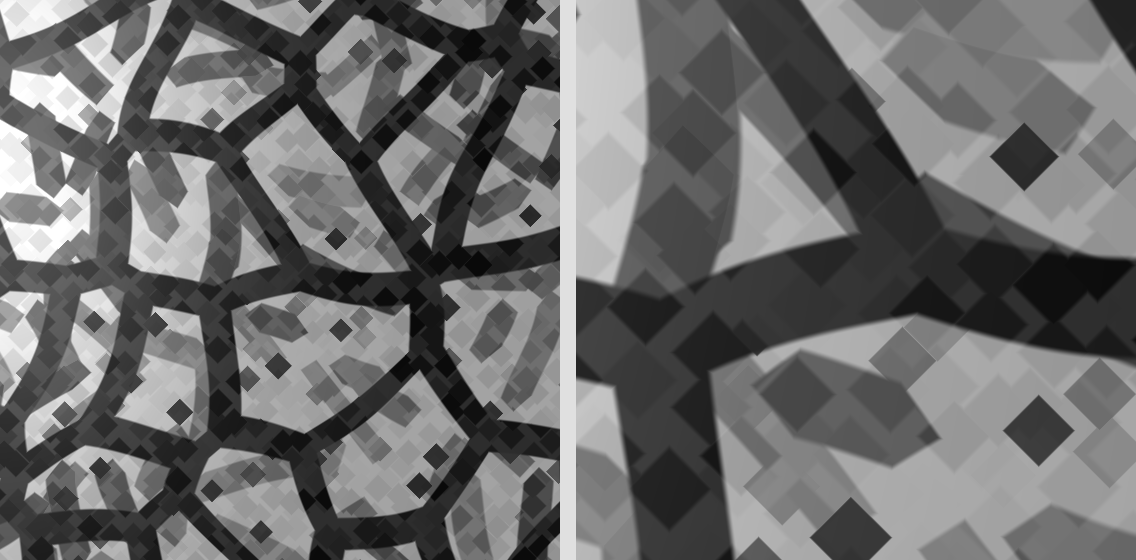
Left, the full canvas; right, a detail of the centre.
Give the GLSL for this pattern, as a WebGL 1 fragment shader.

```glsl
precision highp float;
// Greyscale web of thick dark strokes over a pale ground that glows at the left.
// All shapes grow by a diamond (|x|+|y|) brush: Voronoi borders make the web,
// scattered segments the branches, and jittered diamonds the grains and tone steps.

uniform vec2 u_resolution;

#define WEB_SCALE 4.0
#define WEB_RADIUS 0.029
#define BRANCH_CELL 0.11
#define BRANCH_RADIUS 0.027
#define BRANCH_SHARE 0.72
#define GRAIN_CELL 0.058
#define GRAIN_RADIUS 0.025
#define STEP_CELL 0.035
#define SOFTNESS 0.0025
#define GROUND_TONE 0.64
#define WEB_TONE 0.035

vec2 hash2(vec2 p) {
  vec2 q = vec2(dot(p, vec2(127.1, 311.7)), dot(p, vec2(269.5, 183.3)));
  return fract(sin(q) * 43758.55);
}

float diamondLength(vec2 v) {
  return abs(v.x) + abs(v.y);
}

// Coverage of a shape grown to the given radius, with a soft edge
float cover(float dist, float radius) {
  return 1.0 - smoothstep(radius - SOFTNESS, radius + SOFTNESS, dist);
}

// Layered sines bend the straight strokes
vec2 bend(vec2 p) {
  vec2 wide = sin(p.yx * vec2(9.0, 8.0) + vec2(0.7, 2.1));
  vec2 fine = sin(p.yx * vec2(19.0, 17.0) + p * 5.0 + vec2(4.0, 1.3));
  return p + 0.024 * wide + 0.007 * fine;
}

// Lowest random value among the jittered diamonds over p; 1 where none lies
float diamondField(vec2 p, float cell, float radius, float seed) {
  vec2 id = floor(p / cell);
  float lowest = 1.0;
  for (int j = -1; j <= 1; j++) {
    for (int i = -1; i <= 1; i++) {
      vec2 g = id + vec2(float(i), float(j));
      vec2 centre = (g + hash2(g + seed)) * cell;
      vec2 rnd = hash2(g + seed + 41.3);
      float mask = cover(diamondLength(p - centre), radius * (0.85 + 0.2 * rnd.y));
      lowest = min(lowest, mix(1.0, rnd.x, mask));
    }
  }
  return lowest;
}

// Diamond distance to the nearest Voronoi border
float webDistance(vec2 p) {
  p *= WEB_SCALE;
  vec2 id = floor(p);
  vec2 nearest = vec2(8.0);
  for (int j = -1; j <= 1; j++) {
    for (int i = -1; i <= 1; i++) {
      vec2 g = id + vec2(float(i), float(j));
      vec2 toSite = g + hash2(g + 7.0) - p;
      if (dot(toSite, toSite) < dot(nearest, nearest)) nearest = toSite;
    }
  }
  float border = 8.0;
  for (int j = -2; j <= 2; j++) {
    for (int i = -2; i <= 2; i++) {
      vec2 g = id + vec2(float(i), float(j));
      vec2 toSite = g + hash2(g + 7.0) - p;
      vec2 across = toSite - nearest;
      if (dot(across, across) > 0.0001) {
        float along = dot(0.5 * (nearest + toSite), across);
        border = min(border, along / max(abs(across.x), abs(across.y)));
      }
    }
  }
  return border / WEB_SCALE;
}

// Darkens the ground by scattered segments, each with a tone of its own
float addBranches(float tone, vec2 p, float lift) {
  vec2 id = floor(p / BRANCH_CELL);
  for (int j = -1; j <= 1; j++) {
    for (int i = -1; i <= 1; i++) {
      vec2 g = id + vec2(float(i), float(j));
      vec2 rnd = hash2(g + 23.7);
      vec2 look = hash2(g + 91.1);
      vec2 q = p - (g + 0.1 + 0.8 * hash2(g + 5.9)) * BRANCH_CELL;
      float angle = 3.1416 * rnd.x + 0.02;
      vec2 dir = vec2(cos(angle), sin(angle));
      float halfLength = mix(0.03, 0.085, rnd.y);
      vec2 t = clamp(q / dir, -halfLength, halfLength);
      float dist = min(diamondLength(q - dir * t.x), diamondLength(q - dir * t.y));
      float mask = cover(dist, BRANCH_RADIUS) * step(look.x, BRANCH_SHARE);
      tone = mix(tone, min(tone, 0.17 + 0.22 * look.y + lift), mask);
    }
  }
  return tone;
}

void main() {
  vec2 p = gl_FragCoord.xy / u_resolution.y;
  vec2 bent = bend(p);
  vec2 fromGlow = vec2(p.x, 0.6 * (p.y - 0.72));
  float glow = exp(-8.0 * dot(fromGlow, fromGlow));
  float steps = diamondField(p, STEP_CELL, GRAIN_RADIUS, 3.1);
  float grains = diamondField(p, GRAIN_CELL, GRAIN_RADIUS, 17.3);

  // Pale ground with faint tone steps and darker grains
  float tone = (GROUND_TONE + 0.42 * glow) * mix(0.87, 1.0, steps);
  tone *= mix(0.25, 1.0, smoothstep(0.0, 0.42, grains + 0.15 * glow));

  // Grey branches below the dark web
  tone = addBranches(tone, bent, 0.13 * steps + 0.22 * glow);
  float webTone = WEB_TONE + 0.14 * steps + 0.27 * glow;
  tone = mix(tone, min(tone, webTone), cover(webDistance(bent), WEB_RADIUS));

  gl_FragColor = vec4(vec3(clamp(tone, 0.0, 1.0)), 1.0);
}
```
